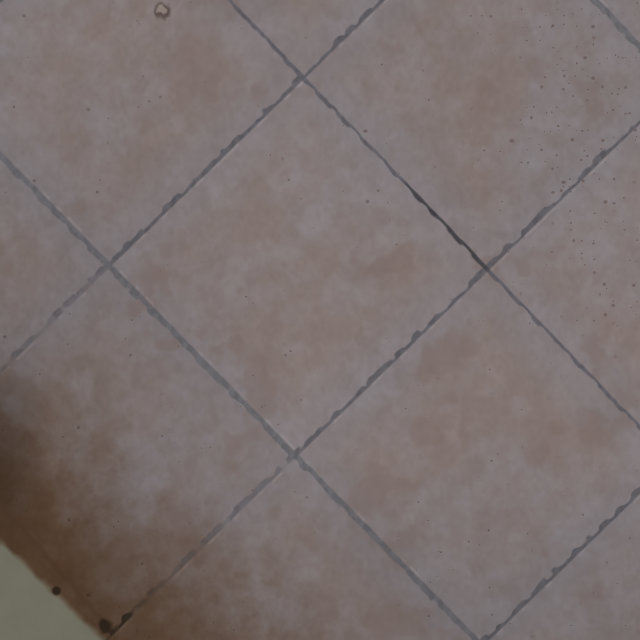
Write a three.js fragment shader that draws this texture.

```glsl
// Worn terracotta floor tiles laid on the diagonal, with grey grout, faint mottling and a dirty corner
// beside a pale wall. A slightly converging line grid gives tiles and joints; smooth cellular noise
// gives clay mottling, ragged grout and scattered pits.
varying vec2 vUv;

vec3 hash3(vec2 p) {
  vec3 q = vec3(dot(p, vec2(127.1, 311.7)), dot(p, vec2(269.5, 183.3)), dot(p, vec2(419.2, 371.9)));
  return fract(sin(q) * 43758.545);
}

// Smooth cellular noise: random cell values blended by distance to jittered points.
float mottle(vec2 p) {
  vec2 cell = floor(p), f = p - cell;
  float total = 0.0, weights = 0.0;
  for (int j = -1; j <= 1; j++) {
    for (int i = -1; i <= 1; i++) {
      vec2 g = vec2(float(i), float(j));
      vec3 h = hash3(cell + g);
      vec2 d = g + 0.15 + 0.7 * h.xy - f;
      float w = exp(-5.0 * dot(d, d));
      total += w * h.z;
      weights += w;
    }
  }
  return total / weights;
}

float cloud(vec2 p) {
  float sum = 0.0, amp = 0.5;
  for (int i = 0; i < 4; i++) {
    sum += amp * (mottle(p) - 0.5);
    p = mat2(1.6, 1.2, -1.2, 1.6) * p + 7.3;
    amp *= 0.62;
  }
  return sum;
}

// Sparse irregular pits; density is the share of cells holding one.
float pits(vec2 p, float density) {
  vec2 cell = floor(p);
  vec3 h = hash3(cell + 31.0);
  vec2 d = p - cell - 0.3 - 0.4 * h.xy;
  d.x *= 0.7 + 0.6 * h.y;
  float radius = 0.1 + 0.18 * fract(h.z * 37.0);
  return step(h.z, density) * (1.0 - smoothstep(radius * 0.3, radius, length(d)));
}

float band(float d, float halfWidth) {
  return 1.0 - smoothstep(halfWidth - 0.002, halfWidth + 0.002, abs(d));
}

float spot(vec2 p, vec2 centre, float radius) {
  return 1.0 - smoothstep(radius * 0.5, radius, length(p - centre));
}

void main() {
  vec2 uv = vUv;
  float broad = cloud(uv * 6.0);
  float fine = cloud(uv * 34.0 + 11.0);
  float grain = mottle(uv * vec2(150.0, 110.0)) - 0.5;
  float ragged = mottle(uv * 75.0 + 3.0) - 0.5;

  // Grid coordinates: whole numbers fall on the joints
  vec2 grid = vec2((1.02 * uv.x + uv.y - 0.758) / (0.614 - 0.02 * uv.x),
                   (0.97 * uv.x - uv.y + 0.421) / 0.579);
  vec2 line = floor(grid + 0.5);
  vec2 dist = (grid - line) * vec2(0.43, 0.416);
  vec3 tile = hash3(floor(grid) + 5.0);
  float edge = min(abs(dist.x), abs(dist.y));
  float wall = (0.96 * uv.x + uv.y - 0.162) / 1.39;

  // Clay: warm centres, cool hazy borders, a different tint on each tile
  vec3 color = mix(vec3(0.515, 0.462, 0.448), vec3(0.515, 0.487, 0.497),
                   clamp(0.42 + 1.5 * broad + 0.9 * fine, 0.0, 1.0));
  float haze = (1.0 - smoothstep(0.0, 0.075, edge + 0.06 * broad)) * smoothstep(0.05, 0.4, wall);
  color = mix(color, vec3(0.505, 0.485, 0.502), 0.6 * haze);
  color *= 0.99 + 0.025 * (tile.x - 0.5) + 0.09 * fine + 0.035 * grain;
  float rust = smoothstep(0.08, 0.3, cloud(uv * 11.0 + 20.0) + 0.3 * fine);
  color = mix(color, vec3(0.46, 0.39, 0.365), 0.45 * rust);

  // Pits, denser towards the right
  float worn = smoothstep(0.55, 0.95, uv.x) * smoothstep(0.2, 0.5, uv.y);
  float pitted = max(pits(uv * 62.0, 0.03 + 0.16 * worn), pits(uv * 105.0 + 9.0, 0.03 + 0.12 * worn));
  color = mix(color, vec3(0.35, 0.29, 0.275), 0.55 * pitted * smoothstep(-0.15, 0.15, broad + fine + 0.06));

  // Grout: alternate falling joints are wide and pale, rising joints fade towards the wall
  float pale = 1.0 - mod(line.x, 2.0);
  float falling = band(dist.x + 0.004 * ragged, mix(0.0027, 0.0048, pale) + 0.002 * ragged);
  float crack = (1.0 - pale) * smoothstep(0.54, 0.57, grid.y) * (1.0 - smoothstep(0.99, 1.02, grid.y));
  vec3 fallingColor = mix(vec3(0.355, 0.345, 0.37), vec3(0.395, 0.39, 0.405), pale);
  fallingColor = mix(fallingColor, vec3(0.24, 0.235, 0.25), crack);
  float rising = band(dist.y + 0.005 * ragged, 0.0036 + 0.004 * ragged);
  float kept = mix(0.4 + 0.7 * ragged, 0.92, smoothstep(-0.08, 0.06, grid.x));
  float lip = band(dist.y - 0.006, 0.0015) + band(dist.x - 0.0075, 0.0015) * pale;
  color += 0.045 * lip * smoothstep(0.05, 0.3, ragged);
  color = mix(color, vec3(0.36, 0.35, 0.37) + 0.06 * grain, rising * clamp(kept, 0.0, 1.0));
  color = mix(color, fallingColor + 0.06 * grain, falling * 0.88 * smoothstep(0.02, 0.1, wall));

  // Shade at the left and bottom, then brown dirt by the wall
  color *= 1.0 - 0.1 * (1.0 - smoothstep(0.0, 0.5, uv.x)) * (1.0 - smoothstep(0.3, 1.0, uv.y));
  color *= 1.0 - 0.08 * (1.0 - smoothstep(0.0, 0.35, uv.y));
  float dirt = 1.0 - smoothstep(0.0, 0.29, wall + 0.12 * broad + 0.05 * fine);
  color = mix(color, color * vec3(0.72, 0.59, 0.45), dirt);
  float leftShade = (1.0 - smoothstep(0.0, 0.09, uv.x)) * band((uv.y - 0.29) * 0.02, 0.002);
  color *= 1.0 - 0.22 * leftShade;
  float trim = band((1.15 * uv.x + uv.y - 0.215) / 1.5 + 0.006 * ragged, 0.004);
  color = mix(color, vec3(0.27, 0.2, 0.15), 0.35 * trim * step(uv.x, 0.18));
  float gap = rising * (1.0 - smoothstep(0.05, 0.08, wall)) * smoothstep(-0.25, 0.1, ragged);
  color = mix(color, vec3(0.16, 0.13, 0.1), 0.75 * gap);

  // Pale wall with a grimy foot
  float wallEdge = wall + 0.006 * ragged;
  color = mix(color, vec3(0.43, 0.425, 0.37) + 0.02 * fine, 1.0 - smoothstep(-0.012, 0.002, wallEdge));
  float grime = max(spot(uv + 0.008 * ragged, vec2(0.163, 0.021), 0.015), spot(uv, vec2(0.088, 0.077), 0.009));
  color = mix(color, vec3(0.15, 0.12, 0.09), 0.85 * grime);

  // Chipped hole: dark rim around a light core
  vec2 chip = uv + 0.008 * vec2(ragged, grain);
  color = mix(color, vec3(0.3, 0.25, 0.235), 0.75 * spot(chip, vec2(0.254, 0.984), 0.017));
  color = mix(color, vec3(0.56, 0.51, 0.49), 0.9 * spot(chip, vec2(0.253, 0.986), 0.01));

  gl_FragColor = vec4(color, 1.0);
}
```
